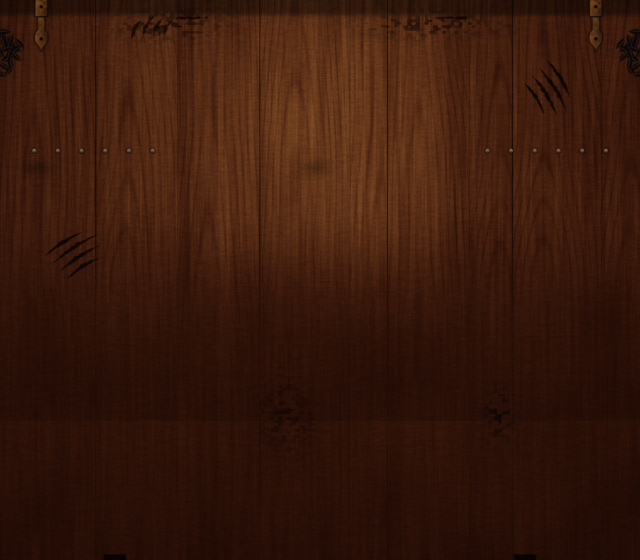
Give the GLSL for this texture, as a Shadertoy shader.

```glsl
float hash(vec2 p) {
    vec3 q = fract(vec3(p.xyx) * 0.1031);
    q += dot(q, q.yzx + 33.33);
    return fract((q.x + q.y) * q.z);
}

float noise(vec2 p) {
    vec2 i = floor(p), f = fract(p);
    f = f * f * (3.0 - 2.0 * f);
    return mix(mix(hash(i), hash(i + vec2(1, 0)), f.x),
               mix(hash(i + vec2(0, 1)), hash(i + vec2(1, 1)), f.x), f.y);
}

float fill(float d, float soft) { return 1.0 - smoothstep(-soft, soft, d); }

float spot(vec2 p, vec2 center, vec2 size) {
    vec2 q = (p - center) / size;
    return exp(-dot(q, q));
}

float box(vec2 p, vec2 halfSize) {
    vec2 d = abs(p) - halfSize;
    return max(d.x, d.y);
}

vec3 woodRamp(float t) {
    return vec3(0.14, 0.05, 0.02) + t * vec3(0.20, 0.08, 0.04) + t * t * vec3(0.10, 0.12, 0.06);
}

// Nested arches opening downward around the plank's heart
float growthRings(vec2 p, float heart, float seed) {
    float u = p.x - heart;
    float warp = noise(vec2(p.x * 9.0 + seed, p.y * 4.0));
    float phase = 85.0 * sqrt(u * u + 0.0006) + 6.0 * p.y + 2.5 * warp + seed;
    float line = smoothstep(0.5, 1.0, abs(fract(phase) * 2.0 - 1.0));
    return line * (0.3 + 0.7 * noise(vec2(p.x * 45.0, p.y * 9.0 + seed)));
}

// Parallel tapered gouges
float claws(vec2 p, vec2 start, vec2 stride, vec2 dir, float soft) {
    float mask = 0.0;
    for (int i = 0; i < 4; i++) {
        float k = float(i);
        vec2 d = dir * (1.05 - 0.18 * abs(k - 1.2));
        vec2 q = p - start - stride * k;
        float h = dot(q, d) / dot(d, d);
        float arch = sin(3.14 * clamp(h, 0.0, 1.0));
        float across = abs(dot(q, normalize(vec2(-d.y, d.x))) - 0.004 * arch);
        float width = 0.0033 * arch * (0.5 + noise(p * 180.0 + k));
        mask = max(mask, fill(across - width, soft) * step(abs(h - 0.5), 0.49));
    }
    return mask;
}

// Metal strap ending in a pointed plate; q.y runs down from the top
vec3 hinge(vec3 col, vec2 q, float soft) {
    float head = 0.011 * smoothstep(0.046, 0.062, q.y) * (1.0 - smoothstep(0.071, 0.091, q.y));
    float neck = 0.0058 * (1.0 - smoothstep(0.072, 0.084, q.y));
    float width = q.y < 0.03 ? 0.0104 : max(neck, head);
    float d = max(abs(q.x) - width, q.y - 0.09);
    vec3 metal = vec3(0.40, 0.23, 0.10) * (0.6 + 0.4 * noise(q * 180.0) - 25.0 * q.x);
    float holes = min(length(q - vec2(0, 0.012)), length(q - vec2(0, 0.069))) - 0.003;
    metal *= 1.0 - 0.85 * fill(min(holes, abs(q.y - 0.03) - 0.001), soft);
    col *= 1.0 - 0.65 * fill(d - 0.002, 0.003);
    return mix(col, metal, fill(d, soft));
}

// Scattered dark leaves hanging at the border
vec3 foliage(vec3 col, vec2 p, float soft) {
    for (int i = 0; i < 22; i++) {
        float k = float(i), a = 6.283 * hash(vec2(k, 3));
        vec2 q = p - vec2(0.038 * hash(vec2(k, 11)), 0.86 + 0.092 * hash(vec2(k, 7)));
        q = mat2(cos(a), -sin(a), sin(a), cos(a)) * q;
        float d = abs(q.y) - 0.0045 + 31.0 * q.x * q.x;
        float vein = fill(abs(q.y - 0.001) - 0.0006, soft);
        col = mix(col, mix(vec3(0.035, 0.022, 0.02), vec3(0.19, 0.12, 0.09), vein), 0.9 * fill(d, soft));
    }
    return col;
}

void mainImage(out vec4 fragColor, in vec2 fragCoord) {
    vec2 p = fragCoord / iResolution.y;
    float aspect = iResolution.x / iResolution.y, soft = 1.0 / iResolution.y;
    vec2 m = vec2(min(p.x, aspect - p.x), p.y);

    // Warm light above, dim panel below the seam
    float lit = smoothstep(0.38, 0.62, p.y);
    float upper = mix(0.07, 0.21, smoothstep(0.25, 0.46, p.y));
    float lower = mix(0.03, 0.18, p.y / 0.2485);
    float t = mix(lower, upper, smoothstep(-soft, soft, p.y - 0.2485));
    t += lit * (0.22 + 0.52 * spot(p, vec2(0.56, 0.77), vec2(0.31, 0.34)));
    t -= 0.07 * (1.0 - smoothstep(0.0, 0.25, m.x));

    // Planks, joints and dark bands
    float edges[9] = float[9](0.0, 0.171, 0.317, 0.464, 0.625, 0.692, 0.838, 0.915, 1.074);
    float joint = 0.0, heart = 0.0, seed = 0.0;
    for (int i = 0; i < 9; i++) {
        float x = p.x - edges[i];
        joint = max(joint, (i % 2 == 1 ? 0.65 : 0.25) * fill(abs(x) - 0.0009, 0.0015));
        if (x > 0.0) { heart = edges[i] + 0.055; seed = float(i) * 5.3; }
    }
    t += 0.09 * (hash(vec2(seed, 2)) - 0.5) * lit;
    t -= lit * 0.14 * (spot(p, vec2(0.33, 0.7), vec2(0.018, 0.6)) + spot(p, vec2(0.815, 0.7), vec2(0.022, 0.6)));

    // Grain, fibres and cross weave
    float grain = growthRings(p, heart, seed) * (0.12 + 0.88 * lit);
    float fibre = noise(p * vec2(330, 14)) + noise(p * vec2(140, 5)) - 1.0;
    float weave = noise(p * vec2(70, 420)) + hash(floor(p * 448.0)) - 1.0;
    t += (0.10 + 0.09 * lit) * fibre + 0.09 * weave - 0.20 * grain;
    t += 0.10 * (noise(p * vec2(13, 9)) - 0.5);
    vec3 col = woodRamp(max(t, -0.25)) * (1.0 - joint * (0.35 + 0.65 * lit));

    // Soot, knots and shaded top
    float soot = spot(p, vec2(0.30, 0.955), vec2(0.09, 0.025)) + spot(p, vec2(0.77, 0.955), vec2(0.11, 0.022));
    soot += 0.7 * spot(p, vec2(0.51, 0.26), vec2(0.045, 0.07)) + spot(p, vec2(0.893, 0.26), vec2(0.025, 0.045));
    col *= 1.0 - 0.55 * min(soot, 1.0) * smoothstep(0.45, 0.75, noise(p * vec2(130, 190)));
    col *= 1.0 - 0.25 * (spot(p, vec2(0.565, 0.70), vec2(0.026, 0.014)) + spot(p, vec2(0.065, 0.70), vec2(0.03, 0.012)));
    col *= 1.0 - 0.42 * smoothstep(0.966, 0.98, p.y);
    float smear = box(vec2(abs(p.x - 0.5735) - 0.2315, p.y - 0.968), vec2(0.029, 0.003));
    col *= 1.0 - 0.75 * fill(smear + 0.003 * noise(p * 200.0), 0.002);

    // Gouges
    float cuts = claws(p, vec2(0.976, 0.893), vec2(-0.0134), vec2(0.05, -0.08), soft);
    cuts = max(cuts, claws(p, vec2(0.08, 0.542), vec2(0.0134, -0.0134), vec2(0.08, 0.052), soft));
    cuts = max(cuts, 0.8 * claws(p, vec2(0.235, 0.929), vec2(0.0193, 0.0015), vec2(0.021, 0.042), soft));
    col = mix(col, vec3(0.045, 0.018, 0.01), 0.92 * cuts);

    // Nail rows and foot notches
    float index = clamp(round((m.x - 0.061) / 0.0423), 0.0, 5.0);
    vec2 nail = m - vec2(0.061 + 0.0423 * index, 0.7307);
    col *= 1.0 - 0.5 * fill(length(nail) - 0.0055, 0.002);
    col = mix(col, vec3(0.42, 0.31, 0.24) + 40.0 * nail.y, fill(length(nail) - 0.0036, soft));
    col *= 1.0 - 0.75 * fill(box(m - vec2(0.205, 0), vec2(0.02, 0.01)), soft);

    col = foliage(col, m, soft);
    col = hinge(col, vec2(p.x - 0.0737, 1.0 - p.y), soft);
    col = hinge(col, vec2(p.x - 1.064, 1.0 - p.y), soft);
    fragColor = vec4(clamp(col, 0.0, 1.0), 1.0);
}
```
